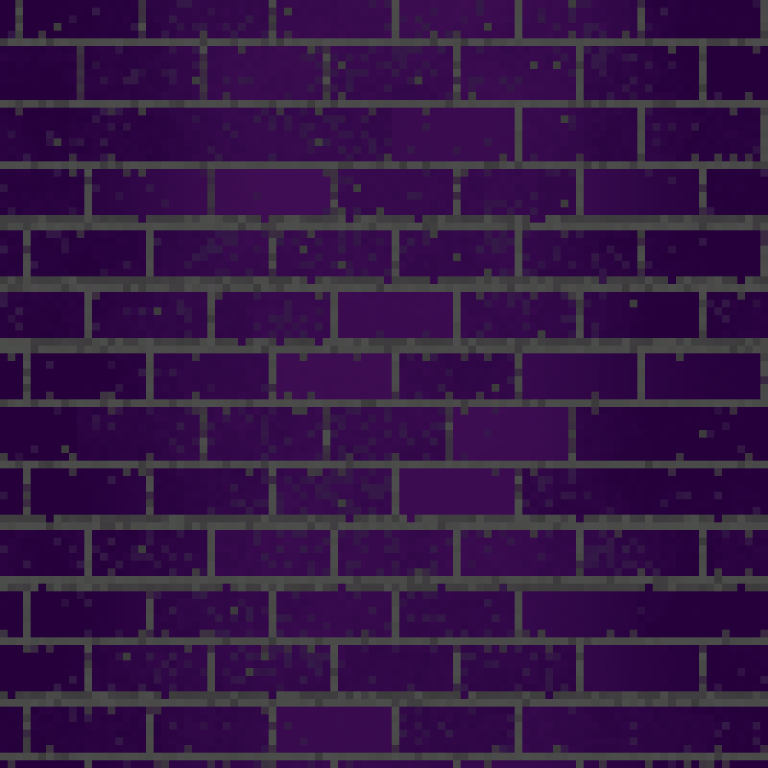
Write a WebGL 2 fragment shader that draws this texture.

```glsl
#version 300 es
precision highp float;
// Blocky purple brick wall with grey mortar, worn joints and speckled bricks.

#define CELLS 100.0        // square cells across and down
#define BRICK_W 16.0       // brick length in cells, joint included
#define UPPER_H 8.0        // course height in the upper part
#define LOWER_H (23.0 / 3.0) // course height in the lower part
#define SPLIT 45.0         // cell row of the bed joint between both parts
#define GRIT 0.62          // amount of ashen cells on a rough brick
#define SPECKS 0.008       // share of grey chips
#define SAMPLES 3          // antialiasing samples per axis

uniform vec2 u_resolution;
out vec4 fragColor;

const vec3 PURPLE_DEEP = vec3(0.145, 0.000, 0.230);
const vec3 PURPLE_MID = vec3(0.195, 0.030, 0.285);
const vec3 PURPLE_LIT = vec3(0.245, 0.052, 0.325);
const vec3 ASH = vec3(0.205, 0.105, 0.280);
const vec3 MORTAR = vec3(0.290, 0.295, 0.288);
const vec3 MORTAR_DARK = vec3(0.245, 0.238, 0.245);
const vec3 MORTAR_FADED = vec3(0.225, 0.155, 0.255);

float hash(vec2 p) {
    vec3 q = fract(vec3(p.xyx) * 0.1031);
    q += dot(q, q.yzx + 33.33);
    return fract((q.x + q.y) * q.z);
}

float valueNoise(vec2 p) {
    vec2 i = floor(p), f = fract(p);
    f = f * f * (3.0 - 2.0 * f);
    return mix(mix(hash(i), hash(i + vec2(1, 0)), f.x),
               mix(hash(i + vec2(0, 1)), hash(i + vec2(1, 1)), f.x), f.y);
}

// Course number and rows below its upper bed joint (0 is the joint itself)
vec2 courseAt(float row) {
    float d = row - SPLIT;
    float height = d < 0.0 ? UPPER_H : LOWER_H;
    float course = floor((d + 0.99) / height);
    return vec2(course, d - floor(course * height + 0.01));
}

// Bed joints that carry a second, darker row
bool thickBed(float course) {
    return abs(course + 1.0) < 1.5 || (course > 0.0 && mod(course, 3.0) == 0.0);
}

vec3 mortarColor(vec2 cell, float wear) {
    float h = hash(cell + 71.0);
    vec3 c = h < wear ? MORTAR_DARK : MORTAR;
    return c + 0.02 * (hash(cell + 19.0) - 0.5);
}

vec3 brickColor(vec2 cell, vec2 brick) {
    float grain = hash(cell + 5.0);
    float patches = valueNoise(cell / 6.0 + 3.0);
    float rough = hash(brick + 43.0);
    bool smoothFace = rough < 0.18;

    // Deep sides, lit centre, dim lower corners
    float side = 1.0 - abs(2.0 * (cell.x + 0.5) / CELLS - 1.0);
    float glow = smoothstep(0.08, 0.75, side) * mix(1.0, 0.75, cell.y / CELLS);
    float tone = glow * 0.72 + 0.25 * (hash(brick + 9.0) - 0.5);
    tone += smoothFace ? 0.25 * glow : 0.24 * (patches - 0.5);
    tone = clamp(tone + (smoothFace ? 0.03 : 0.16) * (grain - 0.5), 0.0, 1.0);
    vec3 c = tone < 0.5 ? mix(PURPLE_DEEP, PURPLE_MID, tone * 2.0)
                        : mix(PURPLE_MID, PURPLE_LIT, tone * 2.0 - 1.0);

    // Ashen grit gathers in patches away from the sides
    float amount = smoothFace ? 0.02 : GRIT * rough * patches * (0.2 + 0.8 * glow);
    if (hash(cell + 131.0) < amount) c = mix(c, ASH, 0.55 + 0.45 * grain);
    if (!smoothFace && hash(cell + 57.0) < SPECKS * (0.3 + glow)) c = MORTAR_DARK;
    return c;
}

vec3 wallColor(vec2 cell) {
    vec2 course = courseAt(cell.y);
    float k = course.x;
    bool evenCourse = mod(k, 2.0) == 0.0;

    // Bed joints, with a ragged dark row beside the thick ones
    if (course.y == 0.0) return mortarColor(cell, k < 0.0 ? 0.16 : 0.11);
    vec2 next = courseAt(cell.y + 1.0);
    float ragged = hash(cell + 211.0);
    bool above = next.y == 0.0 && thickBed(next.x);
    bool below = course.y == 1.0 && k == 4.0;
    if ((above || below) && ragged < 0.93) return mortarColor(cell, 0.8);
    if ((course.y == 1.0 || next.y == 0.0) && ragged < 0.07)
        return mix(MORTAR_FADED, MORTAR_DARK, hash(cell + 3.0));

    // Half-brick offset; the upper left and one middle course slip a cell
    bool slipped = k == 1.0 || (k < -4.0 && cell.x < (k + 8.0) * 15.0);
    float x = cell.x - (evenCourse ? 3.0 : 11.0) + (slipped ? 1.0 : 0.0);
    vec2 brick = vec2(floor(x / BRICK_W), k);

    // Upright joints: some courses are fused, others partly faded
    if (mod(x, BRICK_W) == 0.0) {
        bool fused = (k == -4.0 && cell.x < 60.0)
                  || (k > 0.0 && cell.x > 80.0 && (evenCourse || k == 1.0))
                  || (k == 1.0 && cell.x < 20.0);
        bool corner = k < -2.0 && cell.x > 8.0 && cell.x < 50.0;
        float wear = corner || k == 1.0 ? 0.65 : 0.3 * pow(hash(brick + 17.0), 3.0);
        float h = hash(cell + 301.0);
        if (!fused) return h < wear ? mix(MORTAR_FADED, MORTAR_DARK, h) : mortarColor(cell, 0.12);
    }
    return brickColor(cell, brick);
}

void main() {
    vec3 sum = vec3(0.0);
    for (int j = 0; j < SAMPLES; j++)
        for (int i = 0; i < SAMPLES; i++) {
            vec2 offset = (vec2(i, j) + 0.5) / float(SAMPLES) - 0.5;
            vec2 uv = (gl_FragCoord.xy + offset) / u_resolution;
            sum += wallColor(floor(vec2(uv.x, 1.0 - uv.y) * CELLS));
        }
    fragColor = vec4(sum / float(SAMPLES * SAMPLES), 1.0);
}
```
